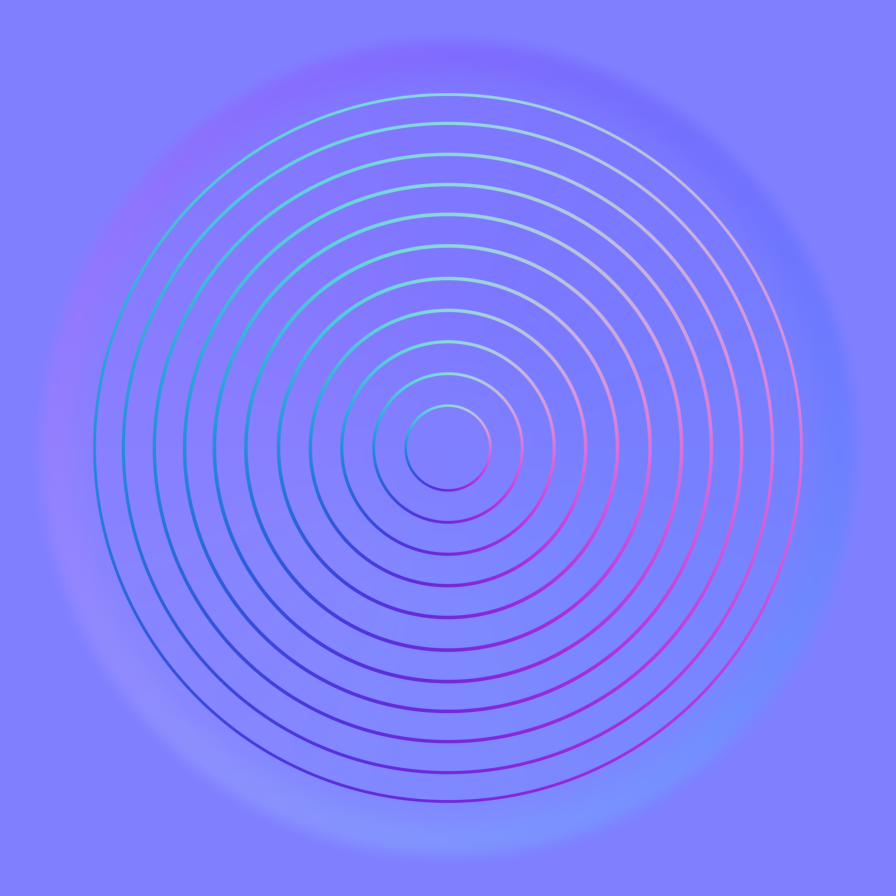
A WebGL 2 fragment shader for this texture map:

```glsl
#version 300 es
precision highp float;

#define RING_COUNT 11
#define FIRST_RADIUS 0.0473
#define RING_STEP 0.03555
#define RING_SQUEEZE 0.000365
#define RING_WOBBLE 0.00013
#define GROOVE_TILT 0.35
#define GROOVE_TWIST -0.13
#define DISH_TILT 0.034
#define RIM_TILT 0.042
#define RIM_RADIUS 0.437
#define RIM_WIDTH 0.026
#define DISH_EDGE 0.463

uniform vec2 u_resolution;
out vec4 fragColor;

// Nearly even spacing that tightens towards the outer rings
float ringRadius(float i) {
    float outer = max(i - 5.0, 0.0);
    float wobble = RING_WOBBLE * i * sin(1.5708 * i - 0.7);
    return FIRST_RADIUS + RING_STEP * i - RING_SQUEEZE * outer * outer + wobble;
}

// Inward slope of the shallow dish and its raised rim
float dishSlope(float r) {
    float bowl = DISH_TILT * smoothstep(0.0, 0.2, r);
    float fromRim = (r - RIM_RADIUS) / RIM_WIDTH;
    float rim = RIM_TILT * exp(-fromRim * fromRim);
    float inside = 1.0 - smoothstep(DISH_EDGE - 0.018, DISH_EDGE + 0.006, r);
    return (bowl + rim) * inside;
}

// Coverage of all grooves, widest halfway out
float grooveMask(float r, float pixel) {
    float mask = 0.0;
    for (int k = 0; k < RING_COUNT; k++) {
        float i = float(k);
        float fromMiddle = (i - 5.5) / 5.5;
        float halfWidth = mix(0.0020, 0.0014, fromMiddle * fromMiddle);
        float soft = max(0.0009, 0.6 * pixel);
        float d = abs(r - ringRadius(i));
        mask = max(mask, 1.0 - smoothstep(halfWidth - soft, halfWidth + soft, d));
    }
    return mask;
}

// Unit normal from a sideways tilt, packed into colour
vec3 packNormal(vec2 tilt) {
    float z = sqrt(max(0.0, 1.0 - 4.0 * dot(tilt, tilt)));
    return vec3(0.5 + tilt, 0.5 + 0.5 * z);
}

void main() {
    float size = min(u_resolution.x, u_resolution.y);
    vec2 p = (gl_FragCoord.xy - 0.5 * u_resolution) / size;
    float r = length(p);
    vec2 outward = p / max(r, 1e-4);

    // Surface of the dish
    vec3 surface = packNormal(-outward * dishSlope(r));

    // Groove walls lean outward with a slight twist
    float c = cos(GROOVE_TWIST);
    float s = sin(GROOVE_TWIST);
    vec2 lean = mat2(c, s, -s, c) * outward;
    vec3 groove = packNormal(lean * GROOVE_TILT);

    fragColor = vec4(mix(surface, groove, grooveMask(r, 1.0 / size)), 1.0);
}
```
